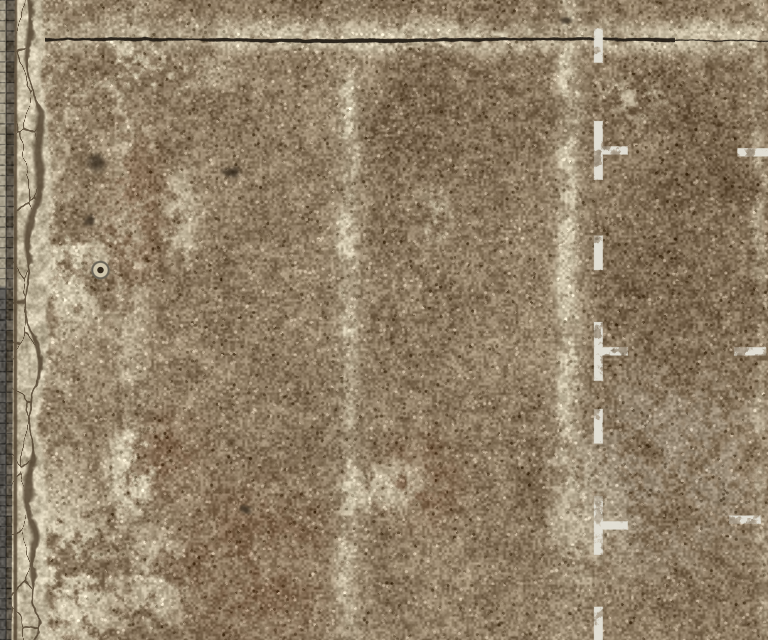
Reproduce this texture procedurally as a WebGL 1 fragment shader.

```glsl
precision highp float;
// Weathered concrete yard from above: slab seams, painted marks, broken kerb.
uniform vec2 u_resolution;

const vec3 PALE = vec3(0.82, 0.78, 0.68);
const vec3 DARK = vec3(0.2, 0.16, 0.11);

float hash(vec2 p) {
  vec3 q = fract(p.xyx * vec3(0.1031, 0.103, 0.0973));
  q += dot(q, q.yzx + 33.33);
  return fract((q.x + q.y) * q.z);
}

float valueNoise(vec2 p) {
  vec2 c = floor(p), f = fract(p);
  f = f * f * (3.0 - 2.0 * f);
  return mix(mix(hash(c), hash(c + vec2(1, 0)), f.x),
             mix(hash(c + vec2(0, 1)), hash(c + 1.0), f.x), f.y);
}

float fbm(vec2 p) {
  float sum = 0.0, amp = 0.5;
  for (int i = 0; i < 5; i++) {
    sum += amp * valueNoise(p);
    p = mat2(1.6, 1.2, -1.2, 1.6) * p + 17.3;
    amp *= 0.5;
  }
  return sum;
}

// Nearest distance, second distance and random id of the nearest cell
vec3 cellular(vec2 p) {
  vec3 res = vec3(9, 9, 0);
  for (int j = -1; j <= 1; j++) {
    for (int i = -1; i <= 1; i++) {
      vec2 cell = floor(p) + vec2(i, j);
      float d = distance(p, cell + vec2(hash(cell), hash(cell + 37.0)));
      if (d < res.x) res = vec3(d, res.x, hash(cell + 71.0));
      else res.y = min(res.y, d);
    }
  }
  return res;
}

float box(vec2 p, vec2 centre, vec2 halfSize, float soft) {
  vec2 d = abs(p - centre) - halfSize;
  return 1.0 - smoothstep(-soft, soft, max(d.x, d.y));
}

float band(float d, float halfWidth) {
  return 1.0 - smoothstep(0.3, 1.5, abs(d) / halfWidth);
}

// Soft ellipse: centre in xy, radii in zw
float blob(vec2 p, vec4 e) {
  return 1.0 - smoothstep(0.2, 1.0, length((p - e.xy) / e.zw));
}

// T mark, the dash above it and the bar to its right
float markRow(vec2 p, float teeY, float dashY, vec2 bar, float soft) {
  float m = box(p, vec2(0.935, teeY), vec2(0.007, 0.046), soft);
  m = max(m, box(p, vec2(0.96, teeY), vec2(0.021, 0.0065), soft));
  m = max(m, box(p, bar, vec2(0.025, 0.0065), soft));
  return max(m, box(p, vec2(0.935, dashY), vec2(0.007, 0.027), soft));
}

void main() {
  vec2 p = gl_FragCoord.xy / u_resolution.y;
  float soft = 0.8 / u_resolution.y;
  float broad = fbm(p * 6.0 + 3.0), mottle = fbm(p * 17.0 + 9.0);
  float fine = fbm(p * 75.0), grain = valueNoise(p * 260.0) - 0.5;
  float wear = smoothstep(0.4, 0.58, mix(mottle, fine, 0.5));
  vec2 rag = p + 0.03 * (vec2(mottle, fbm(p * 19.0 + 40.0)) - 0.48);

  // Brown slab with rust and grey regions
  float tone = 0.52 + 0.3 * broad + 0.55 * mottle + 0.85 * fine - 0.82;
  tone -= 0.28 * blob(p, vec4(1.09, 0.65, 0.24, 0.35)) + 0.15 * blob(p, vec4(0.68, 0.8, 0.2, 0.17));
  vec3 col = mix(vec3(0.425, 0.35, 0.26), vec3(0.68, 0.61, 0.505), clamp(tone, 0.0, 1.0));
  float rust = blob(p, vec4(0.4, 0.12, 0.2, 0.2)) + blob(p, vec4(0.21, 0.68, 0.07, 0.2));
  rust += blob(p, vec4(0.66, 0.25, 0.1, 0.12)) + blob(p, vec4(0.27, 0.29, 0.09, 0.1));
  col = mix(col, vec3(0.46, 0.33, 0.23), min(rust, 1.0) * (0.45 - 0.3 * wear));
  col = mix(col, vec3(0.62, 0.58, 0.52), 0.45 * wear * blob(p, vec4(1.05, 0.27, 0.3, 0.25)));

  // Pale seams and scattered patches
  float seams = band(rag.x - 0.544, 0.013) * smoothstep(0.9, 0.86, p.y) * mix(0.6, 1.0, smoothstep(0.3, 0.45, p.y));
  seams = max(seams, band(rag.x - 0.889, 0.015) * smoothstep(0.18, 0.42, p.y));
  seams = max(seams, 0.5 * band(rag.x - 1.188, 0.01));
  float pale = seams * (0.25 + 0.65 * wear);
  pale += 0.17 * (band(p.x - 0.544, 0.035) + band(p.x - 0.89, 0.035));
  pale += 0.35 * band(rag.x - 0.207, 0.03) * smoothstep(0.15, 0.26, p.y) * (0.3 + wear);
  float patches = blob(rag, vec4(0.995, 0.845, 0.09, 0.05)) + blob(rag, vec4(0.25, 0.09, 0.06, 0.12));
  patches += blob(rag, vec4(0.285, 0.66, 0.045, 0.12)) + blob(rag, vec4(0.68, 0.665, 0.04, 0.06));
  patches += blob(rag, vec4(0.21, 0.26, 0.06, 0.12)) + blob(rag, vec4(0.6, 0.24, 0.1, 0.06));
  patches += blob(rag, vec4(0.12, 0.58, 0.1, 0.14)) + blob(rag, vec4(0.11, 0.09, 0.15, 0.19));
  patches += blob(rag, vec4(0.2, 0.89, 0.24, 0.07)) + 0.6 * blob(rag, vec4(0.92, 0.19, 0.1, 0.16));
  pale += 0.72 * min(patches, 1.0) * wear + 0.4 * smoothstep(0.2, 0.06, p.x) * (0.2 + wear);
  pale = max(pale, band(rag.y - 0.942, 0.025) * (0.4 + 0.45 * wear));
  col = mix(col, PALE, min(pale, 0.92));

  // Pebbles of random brightness and sand grain
  vec3 pebble = cellular(p * 150.0);
  float light = smoothstep(0.8, 1.0, pebble.z) - smoothstep(0.18, 0.0, pebble.z);
  col += 0.17 * light * smoothstep(0.55, 0.2, pebble.x) + 0.24 * grain;

  // Dark pits and the round drain
  float pits = blob(rag, vec4(0.152, 0.742, 0.024, 0.022)) + blob(rag, vec4(0.364, 0.732, 0.016, 0.016));
  pits += blob(rag, vec4(0.135, 0.655, 0.016, 0.014)) + blob(rag, vec4(0.881, 0.973, 0.015, 0.008));
  pits += blob(rag, vec4(0.384, 0.204, 0.016, 0.012));
  col = mix(col, DARK, 0.75 * min(pits, 1.0));
  float drain = distance(p, vec2(0.157, 0.578));
  col = mix(col, PALE * 0.5, smoothstep(0.016, 0.013, drain));
  col = mix(col, PALE, smoothstep(0.0125, 0.01, drain));
  col = mix(col, DARK, smoothstep(0.006, 0.004, drain));

  // Expansion joint, thinning to a hairline on the right
  float gapHalf = mix(0.0009, 0.0026 + 0.003 * (mottle - 0.5), step(p.x, 1.055));
  float gap = abs(p.y - 0.9375 - 0.0015 * sin(p.x * 9.0) - 0.004 * (fine - 0.5));
  col = mix(col, DARK * 0.6, 0.92 * step(0.07, p.x) * smoothstep(gapHalf + soft, gapHalf - soft, gap));

  // Worn white paint
  float paint = markRow(p, 0.765, 0.929, vec2(1.177, 0.762), soft);
  paint = max(paint, markRow(p, 0.451, 0.605, vec2(1.172, 0.451), soft));
  paint = max(paint, markRow(p, 0.179, 0.334, vec2(1.164, 0.188), soft));
  paint = max(paint, box(p, vec2(0.935, 0.025), vec2(0.007, 0.027), soft));
  col = mix(col, vec3(0.89, 0.88, 0.84), paint * (0.4 + 0.58 * smoothstep(0.35, 0.48, fine)));

  // Broken kerb with mossy cracks
  float wobble = rag.x - p.x;
  float edge = 0.071 + 0.007 * sin(p.y * 9.0 - 4.0) + wobble;
  vec3 kerb = PALE * 0.97 + 0.5 * (fine - 0.5) + 0.15 * grain;
  col = mix(col, kerb, 0.85 * smoothstep(edge + 0.006, edge - 0.003, p.x));
  float crackX = 0.05 + 0.008 * sin(p.y * 17.0 + 1.0) + 0.004 * sin(p.y * 47.0) + wobble;
  float cracks = band(p.x - crackX, 0.0016 + 0.006 * smoothstep(0.45, 0.65, mottle));
  vec3 slabs = cellular(rag * vec2(30, 13));
  cracks = max(cracks, smoothstep(0.05, 0.01, slabs.y - slabs.x) * step(p.x, crackX));
  cracks = max(cracks, band(p.x - 0.024, 0.003));
  col = mix(col, DARK * 1.5, 0.8 * cracks);

  // Paving setts along the left border
  float row = p.y * 62.0;
  float joint = max(smoothstep(0.38, 0.48, abs(fract(row) - 0.5)), band(p.x - 0.0095, 0.0012));
  vec3 sett = vec3(0.36, 0.33, 0.28) + 0.14 * (hash(vec2(floor(row), 4)) - 0.5);
  vec3 outer = mix(vec3(0.34, 0.33, 0.31), PALE * 0.8, smoothstep(0.548, 0.556, p.y));
  sett = mix(outer, sett, step(0.0095, p.x)) * (1.0 - 0.35 * joint) + 0.15 * grain;
  edge = 0.018 + 0.005 * p.y;
  col = mix(sett, col, smoothstep(edge - soft, edge + soft, p.x));
  gl_FragColor = vec4(col, 1.0);
}
```
